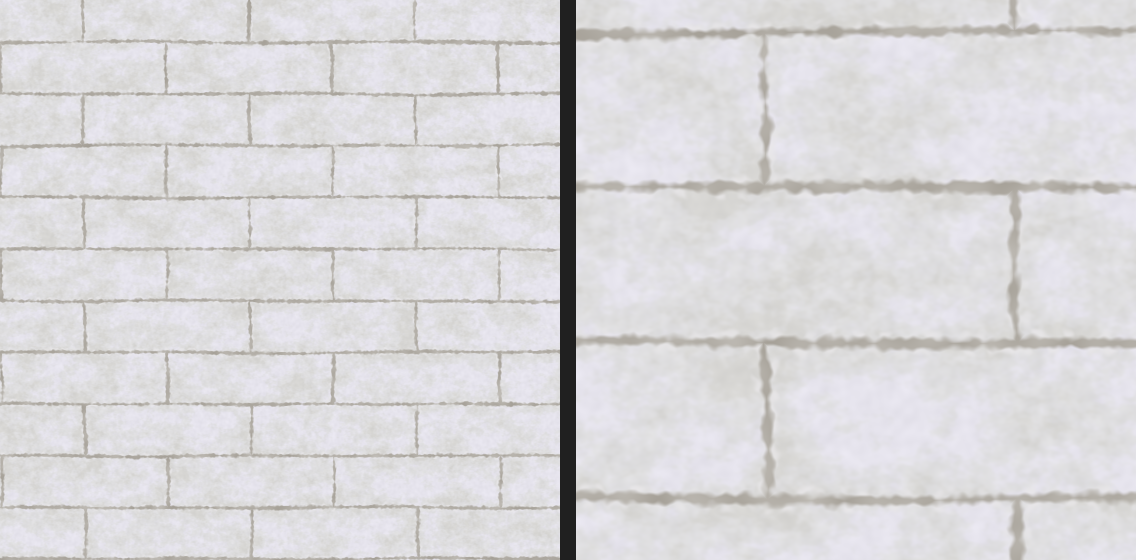
Left: the whole. Right: its middle third, enlarged.
A WebGL 2 fragment shader for this texture:

```glsl
#version 300 es
precision highp float;

uniform vec2 u_resolution;
out vec4 outColor;

// Layout, in canvas units
const vec2 BRICK_SIZE = vec2(0.2965, 0.0923);
const vec2 WALL_ORIGIN = vec2(0.005, 0.0015);
const float WALL_LEAN = 0.006;
const float JOINT_HALF_WIDTH = 0.0027;
const float JOINT_SOFTNESS = 0.0019;
const float JOINT_BEND = 0.0045;
const float JOINT_ROUGHNESS = 0.0030;

// Surface
const float STAIN_SCALE = 17.0;
const float STAIN_CONTRAST = 0.80;
const float EDGE_GRIME = 0.20;
const float GRIME_REACH = 0.022;
const float BRICK_VARIATION = 0.10;
const float GRAIN = 0.022;
const float CHIP_REACH = 0.0045;

// Colours
const vec3 MORTAR_DARK = vec3(0.645, 0.625, 0.590);
const vec3 MORTAR_LIGHT = vec3(0.745, 0.730, 0.705);
const vec3 PAINT_STAINED = vec3(0.842, 0.838, 0.828);
const vec3 PAINT_MIDDLE = vec3(0.872, 0.870, 0.876);
const vec3 PAINT_CLEAN = vec3(0.902, 0.894, 0.930);
const vec3 CHIP_COLOR = vec3(0.915, 0.908, 0.915);

vec2 hash2(vec2 p) {
    vec3 q = fract(p.xyx * vec3(0.1031, 0.1030, 0.0973));
    q += dot(q, q.yzx + 33.33);
    return fract((q.xx + q.yz) * q.zy);
}

float cornerGradient(vec2 cell, vec2 offset) {
    float angle = 6.28319 * hash2(cell).x;
    return dot(vec2(cos(angle), sin(angle)), offset);
}

// Gradient noise, roughly -0.7 to 0.7
float noise(vec2 p) {
    vec2 i = floor(p), f = fract(p);
    vec2 u = f * f * f * (f * (f * 6.0 - 15.0) + 10.0);
    vec2 e = vec2(1.0, 0.0);
    float low = mix(cornerGradient(i, f), cornerGradient(i + e, f - e), u.x);
    float high = mix(cornerGradient(i + e.yx, f - e.yx), cornerGradient(i + 1.0, f - 1.0), u.x);
    return mix(low, high, u.y);
}

float fbm(vec2 p) {
    float sum = 0.0, weight = 1.0;
    for (int octave = 0; octave < 5; octave++) {
        sum += weight * noise(p);
        p = mat2(1.6, 1.2, -1.2, 1.6) * p + 17.3;
        weight *= 0.72;
    }
    return sum;
}

void main() {
    vec2 p = gl_FragCoord.xy / u_resolution;

    // Bend the grid gently so that no joint is straight
    vec2 wall = p - WALL_ORIGIN + vec2(WALL_LEAN * p.y, 0.0);
    wall += JOINT_BEND * vec2(noise(p * vec2(5.0, 19.0) + 41.5), noise(p * vec2(4.0, 9.0) + 7.5));

    // Running bond: every other row moves by half a brick
    vec2 grid = wall / BRICK_SIZE;
    float row = floor(grid.y);
    grid.x -= 0.5 * (1.0 - mod(row, 2.0));
    vec2 brick = floor(grid);
    vec2 random = hash2(brick + 23.0);

    // Distance to the nearest upright and level joint
    vec2 nearest = floor(grid + 0.5);
    vec2 toJoint = abs(grid - nearest) * BRICK_SIZE;
    float uprightWidth = mix(0.7, 1.15, hash2(vec2(nearest.x, row) + 61.0).x);
    float levelWidth = 0.95 + 0.7 * noise(vec2(p.x * 9.0, nearest.y * 3.7 + 0.5));
    vec2 toEdge = toJoint - JOINT_HALF_WIDTH * vec2(uprightWidth, levelWidth);
    float edge = min(toEdge.x, toEdge.y);

    // Ragged joint outline
    float ragged = noise(p * 75.0 + 3.1) + 0.8 * noise(p * 170.0 + 9.7);
    float roughEdge = edge + JOINT_ROUGHNESS * ragged;
    float softness = max(JOINT_SOFTNESS, 0.75 / u_resolution.y);
    float paintMask = smoothstep(-softness, softness, roughEdge);

    // Cloudy paint, different on each brick and dirtier at its rim
    vec2 stainPoint = p * STAIN_SCALE * vec2(0.85, 1.15) + random * 37.0;
    float tone = 0.60 + STAIN_CONTRAST * fbm(stainPoint);
    tone += BRICK_VARIATION * (random.y - 0.5);
    tone -= EDGE_GRIME * (1.0 - smoothstep(0.0, GRIME_REACH, edge));
    tone += 0.12 * (p.x - 0.5);
    vec3 paint = mix(PAINT_STAINED, PAINT_MIDDLE, smoothstep(0.0, 0.5, tone));
    paint = mix(paint, PAINT_CLEAN, smoothstep(0.45, 0.95, tone));
    paint += GRAIN * (noise(p * 80.0 + 29.0) + noise(p * 160.0));

    // Pale chips beside the joints
    float chipBand = 1.0 - smoothstep(0.0, CHIP_REACH, abs(roughEdge - 0.5 * CHIP_REACH));
    float chips = chipBand * smoothstep(-0.1, 0.45, noise(p * 110.0 + 71.0));
    paint = mix(paint, CHIP_COLOR, 0.75 * chips);

    vec3 mortar = mix(MORTAR_DARK, MORTAR_LIGHT, 0.5 + 0.9 * noise(p * 45.0 + 5.3));
    outColor = vec4(mix(mortar, paint, paintMask), 1.0);
}
```
